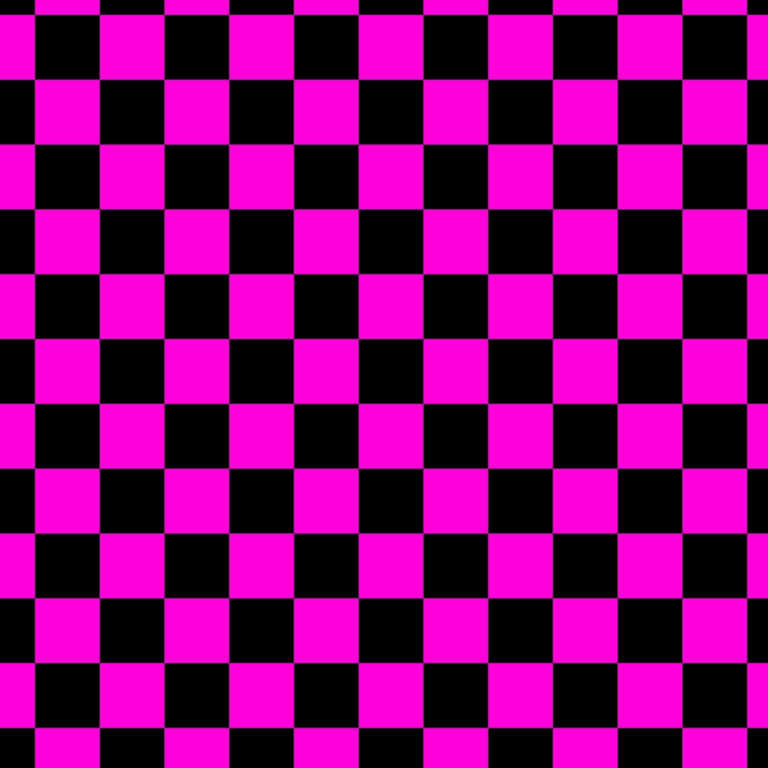
This pattern is drawn by a Shadertoy shader. Its source:

```glsl
// Magenta and black checkerboard, slightly under twelve squares each way,
// shifted so the border squares are cut. Signed triangle waves give the
// distance to each grid line; their softened signs multiply into the checker.

const vec3 MAGENTA = vec3(0.995, 0.005, 0.86);
const vec3 BLACK = vec3(0.005, 0.0, 0.005);
const vec3 EDGE_TINT = vec3(0.0, 0.7, 0.1);

const vec2 SQUARE_SIZE = vec2(0.0843, 0.0844);
const vec2 GRID_ORIGIN = vec2(0.0456, 0.0521);
const float EDGE_HALF_WIDTH = 0.0021;

// Signed distance to the nearest grid line; the sign flips in every square.
vec2 alternatingDistance(vec2 p, vec2 size) {
    return size * (0.5 - abs(mod(p / size + 0.5, 2.0) - 1.0));
}

// Sign of a distance, eased from -1 to 1 across the edge.
vec2 softSign(vec2 d, vec2 halfWidth) {
    return 2.0 * smoothstep(-halfWidth, halfWidth, d) - 1.0;
}

// Coverage of the bright squares, from 0 to 1.
float checker(vec2 p, vec2 size, vec2 halfWidth) {
    vec2 side = softSign(alternatingDistance(p, size), halfWidth);
    return 0.5 - 0.5 * side.x * side.y;
}

// Blend two colours with a faint tint where they meet.
vec3 tintedBlend(vec3 dark, vec3 bright, vec3 tint, float amount) {
    return mix(dark, bright, amount) + tint * amount * amount * (1.0 - amount);
}

void mainImage(out vec4 fragColor, in vec2 fragCoord) {
    vec2 uv = fragCoord / iResolution.xy;

    // Keep edges at least about one pixel soft on small canvases.
    vec2 halfWidth = max(vec2(EDGE_HALF_WIDTH), 0.75 / iResolution.xy);

    float bright = checker(uv - GRID_ORIGIN, SQUARE_SIZE, halfWidth);
    fragColor = vec4(tintedBlend(BLACK, MAGENTA, EDGE_TINT, bright), 1.0);
}
```
